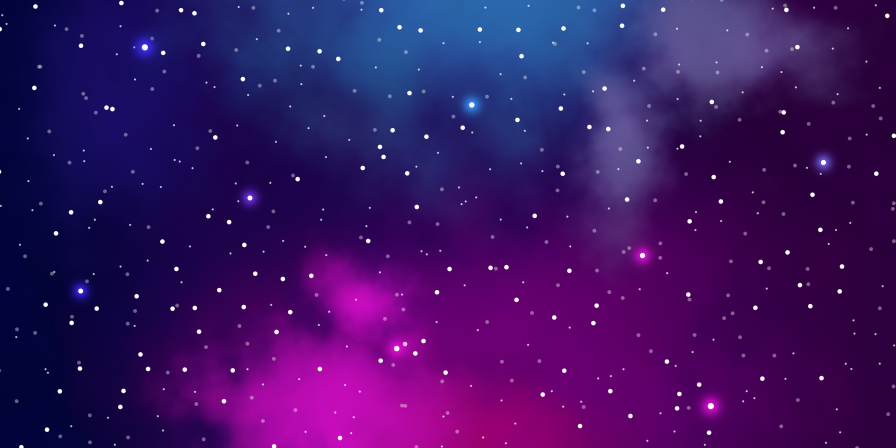
Reproduce this background procedurally as a Shadertoy shader.

```glsl
// Night sky: blue, violet and magenta nebula clouds with scattered dots and glowing stars.

float hash(vec2 p) {
    return fract(sin(dot(p, vec2(127.1, 311.7))) * 43758.5453);
}

float noise(vec2 p) {
    vec2 i = floor(p), f = fract(p);
    f = f * f * (3.0 - 2.0 * f);
    return mix(mix(hash(i), hash(i + vec2(1, 0)), f.x),
               mix(hash(i + vec2(0, 1)), hash(i + vec2(1, 1)), f.x), f.y);
}

float fbm(vec2 p) {
    float sum = 0.0, amp = 0.5;
    for (int i = 0; i < 5; i++) {
        sum += amp * noise(p);
        p = mat2(1.6, 1.2, -1.2, 1.6) * p + 7.3;
        amp *= 0.5;
    }
    return sum;
}

// Soft elliptical patch, eroded by the billow value
float cloud(vec2 p, vec2 center, vec2 radius, float billow) {
    return 1.0 - smoothstep(0.1, 1.0, length((p - center) / radius) + billow);
}

vec3 nebula(vec2 p) {
    float detail = fbm(p * 7.0 + 3.0) - 0.48;
    vec2 q = p + 0.22 * (vec2(fbm(p * 4.0), fbm(p * 4.0 + 19.0)) - 0.48);
    float billow = detail * 0.9;

    // Dark ground: navy, indigo, plum from left to right
    vec3 col = mix(vec3(0.005, 0.015, 0.23), vec3(0.10, 0.01, 0.27), smoothstep(0.0, 0.55, q.x));
    col = mix(col, vec3(0.16, 0.0, 0.23), smoothstep(1.1, 1.8, q.x));

    // Broad colour fields
    col = mix(col, vec3(0.10, 0.06, 0.42), 0.8 * cloud(q, vec2(0.3, 0.8), vec2(0.38, 0.42), billow));
    col = mix(col, vec3(0.42, 0.0, 0.45), cloud(q, vec2(1.12, 0.16), vec2(0.98, 0.62), billow * 0.5));
    col = mix(col, vec3(0.17, 0.42, 0.70), cloud(q, vec2(1.05, 1.08), vec2(0.78, 0.66), billow * 0.5));

    // Pale mauve drift on the upper right
    float drift = max(cloud(q, vec2(1.38, 0.69), vec2(0.19, 0.32), billow),
                      cloud(q, vec2(1.60, 0.89), vec2(0.40, 0.20), billow));
    col = mix(col, vec3(0.43, 0.38, 0.63), 0.8 * drift);

    // Magenta billows along the bottom
    col = mix(col, vec3(0.68, 0.0, 0.45), 0.8 * cloud(q, vec2(0.98, -0.03), vec2(0.45, 0.22), billow * 0.5));
    float flare = max(cloud(q, vec2(0.82, 0.30), vec2(0.20, 0.25), billow),
                      cloud(q, vec2(0.72, 0.05), vec2(0.38, 0.27), billow));
    col = mix(col, vec3(0.80, 0.05, 0.75), 0.9 * flare);

    return col * (1.0 + 0.35 * detail);
}

float disc(float d, float radius, float pixel) {
    return 1.0 - smoothstep(radius - 0.7 * pixel, radius + 0.7 * pixel, d);
}

// One jittered dot per cell: bright, dim grey or tiny
float dots(vec2 p, float seed, float pixel) {
    vec2 g = p / 0.09 + seed * 0.37, id = floor(g) + seed * 17.0;
    vec2 spot = 0.08 + 0.84 * vec2(hash(id), hash(id + 41.3));
    float kind = hash(id + 83.7);
    float radius = kind < 0.25 ? 0.0050 : kind < 0.6 ? 0.0042 : 0.0022;
    float alpha = kind < 0.25 ? 1.0 : kind < 0.6 ? 0.38 : 0.75;
    return alpha * disc(length(fract(g) - spot) * 0.09, radius, pixel);
}

void mainImage(out vec4 fragColor, in vec2 fragCoord) {
    vec2 p = fragCoord / iResolution.y;
    float pixel = 1.0 / iResolution.y;
    vec3 col = nebula(p);

    // Small scattered dots
    for (float layer = 1.0; layer < 3.0; layer++)
        col = mix(col, vec3(1.0), dots(p, layer, pixel));

    // Glowing stars, tinted by the region they lie in
    for (float i = 0.0; i < 8.0; i++) {
        vec2 c = vec2((i + 0.2 + 0.6 * hash(vec2(i, 5.0))) * 0.25,
                      0.06 + 0.88 * fract(i * 0.618 + 0.33));
        float size = mix(0.6, 1.2, pow(hash(vec2(i, 9.0)), 2.0));
        float d = length(p - c) / size;
        vec3 tint = mix(vec3(0.90, 0.05, 0.85), vec3(0.20, 0.60, 1.0), smoothstep(0.4, 0.8, c.y));
        tint = mix(vec3(0.25, 0.15, 1.0), tint, smoothstep(0.2, 0.9, c.x));
        col = mix(col, tint, 0.9 * exp(-d * d * 1200.0));
        col = mix(col, vec3(1.0), disc(d * size, 0.009 * size, pixel));
    }

    fragColor = vec4(clamp(col, 0.0, 1.0), 1.0);
}
```
